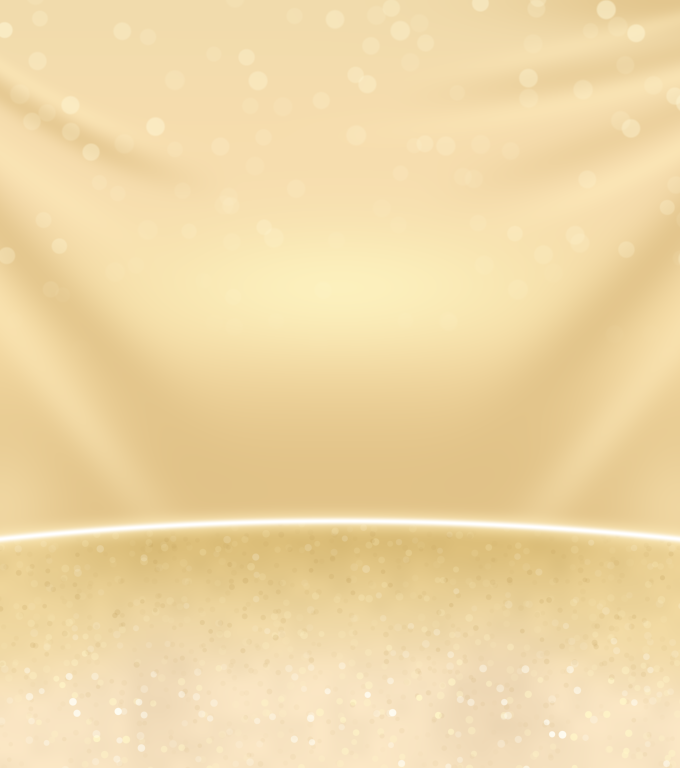
Write a Shadertoy shader that draws this background.

```glsl
// Golden satin backdrop above a curved, glittering stage with a glowing rim.
// Vertical colour ramps form the base, bent Gaussian ridges make the folds,
// and jittered grids of soft discs scatter the bokeh and the glitter.

const vec3 WHITE = vec3(1.0, 0.995, 0.96);
const vec3 CREAM = vec3(1.0, 0.96, 0.78);
const vec3 HONEY = vec3(0.885, 0.765, 0.535);
const vec3 BRONZE = vec3(0.73, 0.59, 0.32);

vec3 hash3(vec2 p) {
    vec3 q = fract(vec3(p.xyx) * vec3(0.1031, 0.1030, 0.0973));
    q += dot(q, q.yxz + 33.33);
    return fract((q.xxy + q.yzz) * q.zyx);
}

float noise(vec2 p) {
    vec2 cell = floor(p), f = fract(p);
    f = f * f * (3.0 - 2.0 * f);
    float low = mix(hash3(cell).x, hash3(cell + vec2(1, 0)).x, f.x);
    float high = mix(hash3(cell + vec2(0, 1)).x, hash3(cell + vec2(1, 1)).x, f.x);
    return mix(low, high, f.y);
}

float bell(float d, float width) {
    return exp(-d * d / (width * width));
}

// Soft elliptical patch of light or shade
float patchAt(vec2 uv, vec2 centre, vec2 size) {
    vec2 d = (uv - centre) / size;
    return exp(-dot(d, d));
}

// Ridge falling from a side edge; d is the distance from that edge
float fold(float d, float y, float start, float slope, float bend, float width, float reach) {
    float ridge = start - slope * d + bend * d * d;
    return bell(y - ridge, width * (1.0 + d)) * (1.0 - smoothstep(reach * 0.3, reach, d));
}

// One jittered disc per grid cell, with random size and strength
float discs(vec2 p, float cellSize, float radius, float density, float seed, float pixel) {
    vec2 grid = p / cellSize + seed * 7.31;
    vec3 rnd = hash3(floor(grid) + seed * 19.0);
    vec3 look = hash3(floor(grid) + seed * 41.0 + 5.0);
    float r = radius * (0.75 + 0.25 * look.x);
    float margin = r / cellSize;
    vec2 centre = mix(vec2(margin), vec2(1.0 - margin), rnd.xy);
    float d = length(fract(grid) - centre) * cellSize;
    float soft = max(pixel, r * 0.18);
    float disc = 1.0 - smoothstep(r - soft, r + soft * 0.5, d);
    return disc * step(rnd.z, density) * mix(0.25, 1.0, look.y * look.y);
}

vec3 curtain(vec2 uv) {
    float x = uv.x, y = uv.y, right = 1.0 - uv.x;
    vec3 c = mix(HONEY, vec3(0.955, 0.85, 0.635), smoothstep(0.37, 0.60, y));
    c = mix(c, vec3(0.965, 0.865, 0.68), smoothstep(0.58, 0.76, y));
    c = mix(c, vec3(0.945, 0.86, 0.675), smoothstep(0.8, 1.0, y));
    c = mix(c, vec3(0.99, 0.945, 0.745), 0.95 * patchAt(uv, vec2(0.5, 0.625), vec2(0.31, 0.088)));

    // Shaded valleys
    float shade = 0.75 * fold(x, y, 0.70, 1.05, 0.3, 0.055, 0.46);
    shade += 0.8 * fold(right, y, 0.70, 1.05, 0.3, 0.06, 0.46);
    shade += 0.65 * fold(x, y, 0.88, 0.58, 0.6, 0.019, 0.36);
    shade += 0.4 * fold(right, y, 0.855, 0.40, 0.3, 0.025, 0.40);
    shade += 0.45 * fold(right, y, 0.93, 0.22, 0.2, 0.02, 0.45);
    shade += 0.8 * patchAt(uv, vec2(0.99, 1.0), vec2(0.23, 0.04));
    c = mix(c, HONEY - 0.01, min(shade, 1.0));

    // Lit ridges
    float light = 0.55 * fold(x, y, 0.915, 0.6, 0.7, 0.012, 0.32);
    light += 0.55 * fold(x, y, 0.80, 0.68, 0.5, 0.028, 0.30);
    light += 0.5 * fold(x, y, 0.59, 1.15, 0.2, 0.043, 0.34);
    light += 0.55 * fold(right, y, 0.90, 0.25, 0.2, 0.014, 0.60);
    light += 0.4 * fold(right, y, 0.975, 0.24, 0.1, 0.012, 0.50);
    light += 0.65 * fold(right, y, 0.805, 0.50, 0.5, 0.018, 0.34);
    light += 0.5 * fold(right, y, 0.56, 1.12, 0.2, 0.043, 0.34);
    light += 0.5 * (patchAt(uv, vec2(0.0, 0.34), vec2(0.09, 0.09)) + patchAt(uv, vec2(1.0, 0.34), vec2(0.09, 0.09)));
    return mix(c, vec3(0.99, 0.91, 0.72), min(light, 1.0));
}

vec3 stage(vec2 uv, float depth) {
    vec3 c = mix(vec3(0.855, 0.735, 0.46), vec3(0.925, 0.83, 0.61), smoothstep(0.01, 0.13, depth));
    c = mix(c, vec3(0.975, 0.895, 0.76), smoothstep(0.09, 0.23, depth));
    c = mix(c, vec3(0.955, 0.86, 0.64), 0.6 * smoothstep(0.25, 0.5, abs(uv.x - 0.5)) * (1.0 - smoothstep(0.1, 0.25, depth)));
    float haze = patchAt(uv, vec2(0.73, 0.08), vec2(0.08, 0.10)) + 0.7 * patchAt(uv, vec2(0.24, 0.10), vec2(0.07, 0.10));
    c = mix(c, vec3(0.895, 0.80, 0.66), 0.6 * haze);
    return c + 0.025 * (noise(uv * vec2(34.0, 38.0)) - 0.5);
}

void mainImage(out vec4 fragColor, in vec2 fragCoord) {
    vec2 uv = fragCoord / iResolution.xy;
    vec2 p = fragCoord / iResolution.y;
    float pixel = 1.0 / iResolution.y;
    float side = 2.0 * uv.x - 1.0;
    float above = uv.y - (0.3215 - 0.0235 * side * side);

    // Bokeh drifting over the cloth
    vec3 cloth = curtain(uv);
    float rise = smoothstep(0.50, 0.84, uv.y) * mix(0.65, 1.0, abs(side));
    for (float i = 1.0; i < 5.0; i++) {
        float disc = discs(p, 0.058 + 0.009 * i, 0.0135, 0.42, i, pixel);
        cloth = mix(cloth, mix(CREAM, WHITE, 0.35), 0.6 * disc * rise);
    }

    // Glitter, gathered in clusters toward the front
    vec3 ground = stage(uv, -above);
    float front = 1.0 - smoothstep(0.03, 0.26, uv.y);
    float cluster = patchAt(uv, vec2(0.14, 0.08), vec2(0.10, 0.06)) + patchAt(uv, vec2(0.60, 0.07), vec2(0.11, 0.06))
        + patchAt(uv, vec2(0.87, 0.06), vec2(0.10, 0.06));
    for (float i = 1.0; i < 5.0; i++) {
        float speck = discs(p, 0.017 + 0.003 * i, 0.0042, 0.30, i + 10.0, pixel);
        float glint = discs(p, 0.019 + 0.003 * i, 0.0054, 0.34, i + 20.0, pixel);
        ground = mix(ground, BRONZE, 0.22 * speck * (1.0 - 0.6 * front));
        ground = mix(ground, mix(CREAM, WHITE, step(2.5, i)), glint * min(0.22 + 0.3 * front + 0.6 * cluster, 1.0));
    }

    // Stage rim with a white core and a warm halo
    vec3 c = mix(ground, cloth, smoothstep(-pixel, pixel, above));
    c = mix(c, vec3(1.0, 0.93, 0.74), 0.65 * bell(above, 0.013));
    c = mix(c, vec3(1.0), bell(above, 0.0042));
    fragColor = vec4(clamp(c, 0.0, 1.0), 1.0);
}
```
